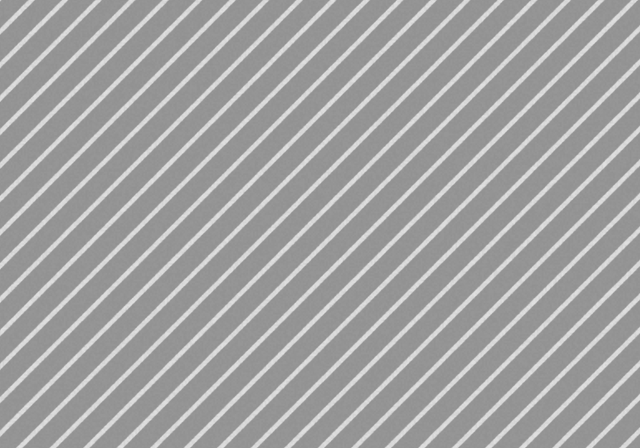
A Shadertoy shader for this pattern:

```glsl
#define PERIOD 0.0748       // stripe spacing along an edge, in canvas heights
#define OFFSET 0.0706       // first stripe, measured from the top left corner
#define HALF_WIDTH 0.00506  // half the stripe thickness
#define FEATHER 0.0021      // softness of the stripe edge
#define GROUND vec3(0.58)
#define STRIPE vec3(0.855)
#define GRAIN_CELLS 270.0   // grain cells per canvas height
#define GROUND_GRAIN 0.022
#define STRIPE_GRAIN 0.05
#define EDGE_WOBBLE 0.0005

float hash(vec2 p) {
    vec3 q = fract(vec3(p.xyx) * 0.1031);
    q += dot(q, q.yzx + 33.33);
    return fract((q.x + q.y) * q.z);
}

float valueNoise(vec2 p) {
    vec2 cell = floor(p);
    vec2 f = fract(p);
    f = f * f * (3.0 - 2.0 * f);
    float low = mix(hash(cell), hash(cell + vec2(1.0, 0.0)), f.x);
    float high = mix(hash(cell + vec2(0.0, 1.0)), hash(cell + 1.0), f.x);
    return mix(low, high, f.y);
}

// Perpendicular distance to the centre of the nearest diagonal stripe
float stripeDistance(vec2 p) {
    float along = p.x + 1.0 - p.y - OFFSET;
    float nearest = (fract(along / PERIOD + 0.5) - 0.5) * PERIOD;
    return abs(nearest) * inversesqrt(2.0);
}

void mainImage(out vec4 fragColor, in vec2 fragCoord) {
    vec2 p = fragCoord / iResolution.y;
    float grain = valueNoise(p * GRAIN_CELLS) - 0.5;

    // Stripe coverage with a soft, slightly uneven edge
    float edge = HALF_WIDTH + EDGE_WOBBLE * grain;
    float softness = max(FEATHER, 0.7 / iResolution.y);
    float coverage = 1.0 - smoothstep(edge - softness, edge + softness, stripeDistance(p));

    // Fine mottling, stronger on the stripes
    vec3 color = mix(GROUND, STRIPE, coverage);
    color += grain * mix(GROUND_GRAIN, STRIPE_GRAIN, coverage);
    fragColor = vec4(color, 1.0);
}
```
